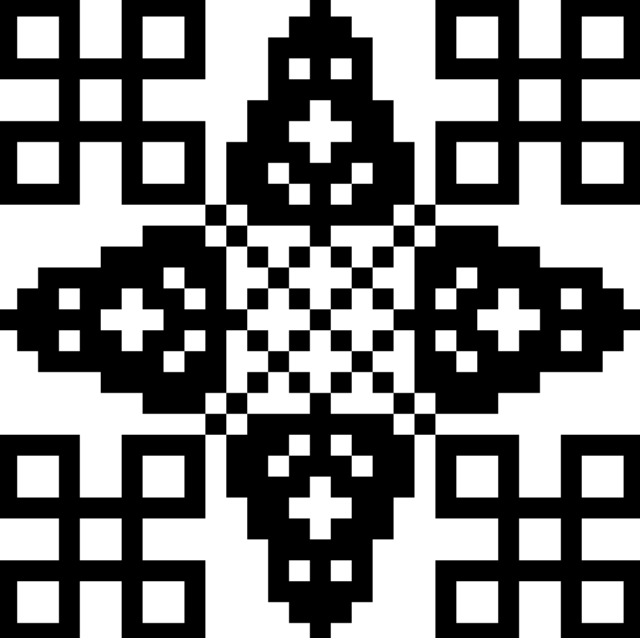
This pattern is drawn by a Shadertoy shader. Its source:

```glsl
const vec2 CENTER = vec2(0.5006, 0.4988); // middle of the weave, canvas units
const float CELL = 0.03278;               // stitch size per canvas height
const float EDGE_PIXELS = 1.4;            // width of the softened stitch edge
const float KNOT_CENTER = 10.5;           // corner knot offset, in stitches
const vec3 THREAD = vec3(0.0);
const vec3 CLOTH = vec3(1.0);

bool same(float a, float b) { return abs(a - b) < 0.25; }

bool isOdd(float n) { return mod(n + 0.5, 2.0) > 1.0; }

// Four linked square rings in each corner
bool knot(vec2 cell) {
    vec2 a = abs(cell - KNOT_CENTER);
    float outer = max(a.x, a.y), inner = min(a.x, a.y);
    if (outer > 4.75) return false;
    bool bars = same(a.x, 1.5) || same(a.y, 1.5);
    return bars || (same(outer, 4.5) && inner > 1.0);
}

// Stepped petal: d runs along its axis, w across it
bool petal(float d, float w) {
    if (d < 3.5) return false;
    float halfWidth = 4.0 - step(8.5, d) - step(10.5, d)
                    - step(13.5, d) - step(14.5, d)
                    - step(d, 5.5) - 3.0 * step(d, 4.5);
    bool eyes = same(d, 12.0) && same(w, 1.0);
    bool cross = abs(d - 9.0) + w < 1.5;
    bool leaves = (same(d, 7.0) && same(w, 2.0)) || (same(d, 6.0) && same(w, 1.0));
    return w < halfWidth + 0.5 && !(eyes || cross || leaves);
}

// Checkered middle with diagonals reaching toward the corners
bool lattice(float d, float w) {
    bool diagonal = same(d, w) && d < 5.5;
    return diagonal || (d < 3.5 && isOdd(d) && isOdd(w));
}

// Eightfold symmetry folds the whole design into one wedge
float stitch(vec2 cell) {
    vec2 q = abs(cell);
    float d = max(q.x, q.y), w = min(q.x, q.y);
    return float(knot(q) || petal(d, w) || lattice(d, w));
}

void mainImage(out vec4 fragColor, in vec2 fragCoord) {
    vec2 p = (fragCoord - CENTER * iResolution.xy) / (CELL * iResolution.y);

    // Blend the four nearest stitches across a narrow edge
    vec2 base = floor(p);
    float edge = EDGE_PIXELS / (CELL * iResolution.y);
    vec2 blend = clamp((p - base - 0.5) / edge + 0.5, 0.0, 1.0);
    float lower = mix(stitch(base), stitch(base + vec2(1.0, 0.0)), blend.x);
    float upper = mix(stitch(base + vec2(0.0, 1.0)), stitch(base + 1.0), blend.x);
    float ink = mix(lower, upper, blend.y);

    fragColor = vec4(mix(CLOTH, THREAD, ink), 1.0);
}
```
